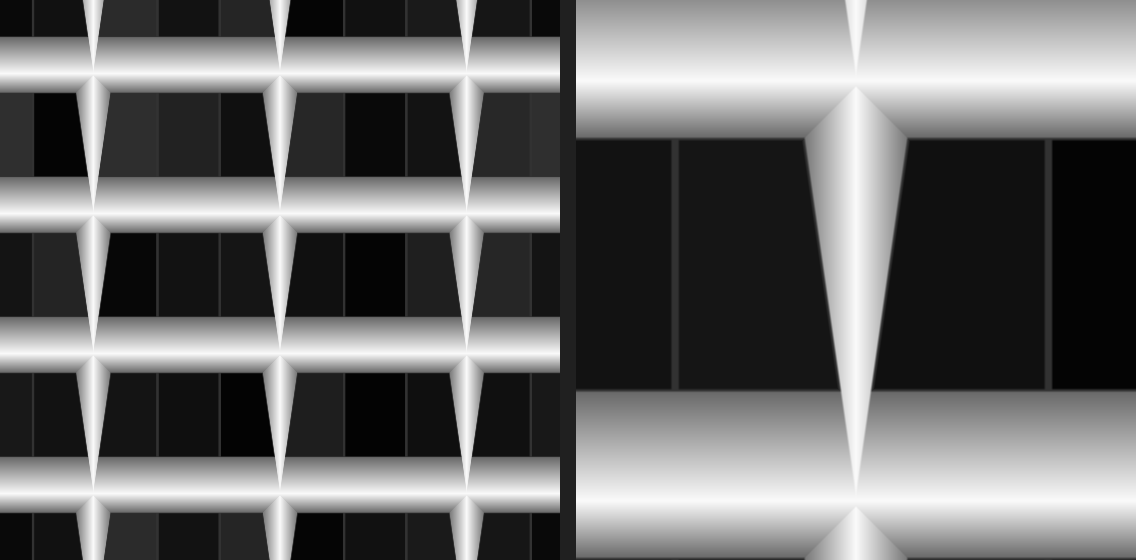
Left: the whole. Right: its middle third, enlarged.
Write a three.js fragment shader that draws this pattern.

```glsl
varying vec2 vUv;

const vec2 CELLS = vec2(3.0, 4.0);        // spikes across, bars down
const float PANELS = 9.0;                 // dark panels across
const float PANEL_SHIFT = 0.531;          // in panel widths
const float RIDGE_Y = 0.1185;             // height of the lowest bar highlight
const float BAR_ABOVE = 0.0651;           // bar extent above its highlight
const float BAR_BELOW = 0.0339;           // bar extent below its highlight
const float SPIKE_HALF_WIDTH = 0.0306;    // at the shoulder
const float SPIKE_GAP = 0.0033;           // from highlight to spike ends
const float SEAM_HALF_WIDTH = 0.0022;
const float RIM_WIDTH = 0.0014;           // outline around the metal
const float SOFT = 0.0009;                // edge smoothing
const float METAL_DARK = 0.41;
const float METAL_BRIGHT = 0.98;
const float SEAM_SHADE = 0.195;
const float PANEL_MAX = 0.185;

float hash(vec2 p) {
  vec2 q = fract(p * vec2(0.1031, 0.1137) + 0.371);
  q += dot(q, q.yx + 19.19);
  return fract((q.x + q.y) * q.x * 7.31);
}

float inside(float dist) {
  return 1.0 - smoothstep(-SOFT, SOFT, dist);
}

// Polished metal, darkening from its ridge (0) to its edge (1)
float metal(float t) {
  return mix(METAL_BRIGHT, METAL_DARK, clamp(t, 0.0, 1.0));
}

// Flat panels of random shade, divided by vertical seams
float panelShade(float x, float row) {
  float column = x * PANELS - PANEL_SHIFT;
  float shade = PANEL_MAX * hash(vec2(mod(floor(column), PANELS), row));
  float seamDist = (0.5 - abs(fract(column) - 0.5)) / PANELS;
  return mix(shade, SEAM_SHADE, inside(seamDist - SEAM_HALF_WIDTH));
}

void main() {
  // Drop below the nearest highlight above, and offset from the spike axis
  float period = 1.0 / CELLS.y;
  float level = (RIDGE_Y - vUv.y) * CELLS.y;
  float drop = fract(level) * period;
  float row = mod(floor(level), CELLS.y);
  float side = abs(fract(vUv.x * CELLS.x) - 0.5) / CELLS.x;

  // Horizontal bars
  float rise = period - drop;
  float barDist = min(drop - BAR_BELOW, rise - BAR_ABOVE);
  float barShade = metal(min(drop / BAR_BELOW, rise / BAR_ABOVE));

  // Spikes: mitred shoulder, then a long taper to the next highlight
  float taper = SPIKE_HALF_WIDTH / (period - BAR_BELOW - SPIKE_GAP);
  float halfWidth = min(drop - SPIKE_GAP, (rise - SPIKE_GAP) * taper);
  float spikeDist = side - halfWidth;
  float spikeShade = metal(side / BAR_BELOW);

  // Layers from back to front
  float shade = panelShade(vUv.x, row);
  shade = mix(shade, SEAM_SHADE, inside(min(barDist, spikeDist) - RIM_WIDTH));
  shade = mix(shade, barShade, inside(barDist));
  shade = mix(shade, spikeShade, inside(spikeDist));
  gl_FragColor = vec4(vec3(shade), 1.0);
}
```
